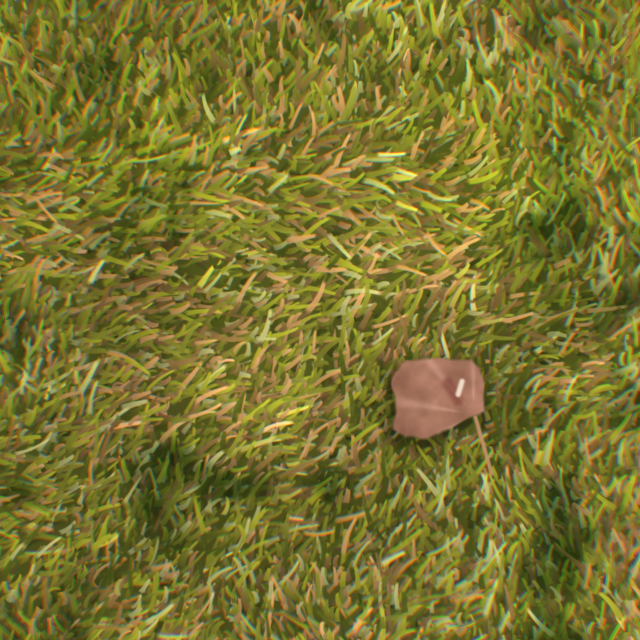
Write a Shadertoy shader that draws this texture.

```glsl
// Soft, sunlit autumn lawn of tangled blades with one fallen pinkish leaf.

float hash(vec2 p) {
    return fract(sin(dot(p, vec2(127.1, 311.7))) * 43758.5453);
}

float noise(vec2 p) {
    vec2 i = floor(p), f = fract(p);
    f = f * f * (3.0 - 2.0 * f);
    return mix(mix(hash(i), hash(i + vec2(1, 0)), f.x),
               mix(hash(i + vec2(0, 1)), hash(i + vec2(1, 1)), f.x), f.y);
}

float fbm(vec2 p) {
    return 0.55 * noise(p) + 0.3 * noise(p * 2.1 + 7.3) + 0.15 * noise(p * 4.3 + 3.1);
}

float segment(vec2 p, vec2 a, vec2 b) {
    vec2 pa = p - a, ba = b - a;
    return length(pa - ba * clamp(dot(pa, ba) / dot(ba, ba), 0.0, 1.0));
}

// Blade colours ordered from shaded green to dry straw
vec3 bladeColor(float t) {
    vec3 c = vec3(0.31, 0.34, 0.10);
    c = mix(c, vec3(0.52, 0.40, 0.23), step(0.15, t));
    c = mix(c, vec3(0.50, 0.50, 0.17), step(0.28, t));
    c = mix(c, vec3(0.63, 0.63, 0.17), step(0.55, t));
    c = mix(c, vec3(0.72, 0.71, 0.46), step(0.73, t));
    return mix(c, vec3(0.79, 0.59, 0.38), step(0.85, t));
}

// Layers of scattered curved blades, combed by a slow direction field
vec3 grass(vec2 uv) {
    vec3 col = vec3(0.30, 0.31, 0.11);
    vec2 fringe = (uv - 0.5) * 0.006;
    for (int layer = 0; layer < 18; layer++) {
        float depth = float(layer) / 17.0;
        vec2 seed = vec2(float(layer) * 17.3, float(layer) * 9.1);
        vec2 grid = uv / 0.045 + seed * 0.37;
        for (int k = 0; k < 9; k++) {
            vec2 cell = floor(grid) + vec2(k % 3, k / 3) - 1.0;
            vec2 id = cell + seed;
            float pick = hash(id + 1.7), size = hash(id + 5.2);
            vec2 root = cell + vec2(hash(id + 2.3), hash(id + 8.9));
            vec2 place = (root - seed * 0.37) * 0.045;
            float angle = 0.95 + 2.6 * (noise(place * 4.5 + 11.0) - 0.5)
                        + 1.7 * (hash(id + 3.4) - 0.5);
            vec2 dir = vec2(cos(angle), sin(angle)), side = vec2(-dir.y, dir.x);
            vec2 q = (grid - root) * 0.045;
            float reach = mix(0.010, 0.034, size * size);
            float along = dot(q, dir) / reach;
            float bend = (hash(id + 6.6) - 0.5) * 0.010 * along * along;
            float across = dot(q, side) + bend;

            // Slightly separated channels give coloured edges near the border
            vec3 dist = abs(across + dot(fringe, side) * vec3(-1, 0, 1));
            float width = mix(0.0015, 0.0036, hash(id + 4.1)) * (1.0 - 0.35 * along);
            vec3 cover = 1.0 - smoothstep(width - 0.0012, width + 0.0024, dist);
            cover *= 1.0 - smoothstep(0.75, 1.08, abs(along));

            float dry = noise(place * 5.0 + 31.0) - 0.5;
            vec3 blade = bladeColor(clamp(pick + 0.22 * dry, 0.0, 1.0));
            blade *= 0.70 + 0.30 * depth + 0.12 * along + 0.25 * (size - 0.5);
            blade += vec3(0.20, 0.16, 0.15) * step(0.94, hash(id + 7.7));
            col = mix(col, blade, cover * 0.88);
        }
    }
    return col;
}

// Blunt leaf outline with the lower right corner cut toward the stalk
float leafShape(vec2 p) {
    float d = max(abs(p.x + 0.05 * p.y) - 0.070, abs(p.y - 0.06 * p.x) - 0.059);
    d = max(d, dot(p, vec2(0.495, -0.87)) - 0.052);
    d = max(d, dot(abs(p), vec2(0.707)) - 0.081);
    return d + 0.012 * (noise(p * 45.0 + 4.0) - 0.5);
}

vec3 leafColor(vec2 p) {
    vec2 fan = p - vec2(0.055, -0.025);
    float angle = atan(fan.y, -fan.x);
    vec3 col = mix(vec3(0.53, 0.36, 0.28), vec3(0.76, 0.54, 0.45), fbm(p * 32.0 + 2.0));
    float vein = pow(0.5 + 0.5 * cos(angle * 9.0 - 1.5), 10.0);
    col += 0.09 * vein * smoothstep(0.01, 0.04, length(fan));

    // Curled fold with a dark crease and a bright glint
    float crease = segment(p, vec2(0.015, 0.024), vec2(0.030, -0.004));
    col = mix(col, vec3(0.48, 0.25, 0.21), 0.6 * (1.0 - smoothstep(0.002, 0.014, crease)));
    float glint = segment(p, vec2(0.037, 0.026), vec2(0.031, 0.006));
    return mix(col, vec3(0.94, 0.86, 0.78), 1.0 - smoothstep(0.001, 0.007, glint));
}

void mainImage(out vec4 fragColor, in vec2 fragCoord) {
    vec2 uv = fragCoord / iResolution.y;
    vec3 col = grass(uv);

    // Broad light and shade, with a few deep green hollows
    col *= 0.80 + 0.46 * fbm(uv * 5.0 + 3.0);
    float hollow = smoothstep(0.58, 0.80, fbm(uv * 8.0 + 19.0));
    col = mix(col, col * vec3(0.55, 0.66, 0.55), hollow);
    float green = smoothstep(0.4, 1.1, uv.y + 0.3 * uv.x) * noise(uv * 4.0 + 8.0);
    col *= mix(vec3(1.0), vec3(1.02, 1.08, 0.80), green);

    // Leaf, its shadow and its stalk
    vec2 p = uv - vec2(0.685, 0.378);
    float shadow = 1.0 - smoothstep(-0.005, 0.022, leafShape(p + vec2(0.002, 0.010)));
    col *= 1.0 - 0.35 * shadow;
    float stalk = segment(p, vec2(0.058, -0.030), vec2(0.083, -0.118));
    col = mix(col, vec3(0.76, 0.57, 0.42), 0.9 * (1.0 - smoothstep(0.001, 0.005, stalk)));
    col = mix(col, leafColor(p), 1.0 - smoothstep(-0.003, 0.004, leafShape(p)));

    fragColor = vec4(clamp(col, 0.0, 1.0), 1.0);
}
```
